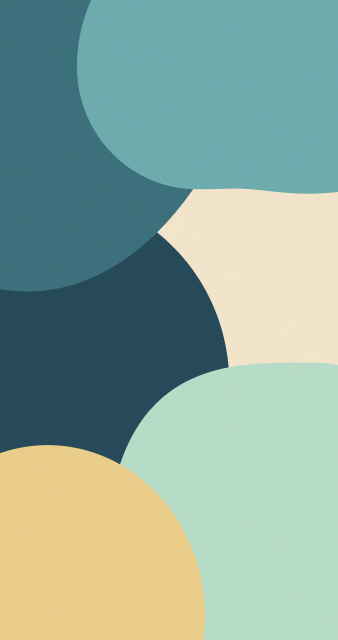
Reproduce this background procedurally as a Shadertoy shader.

```glsl
// Overlapping flat paper shapes in teal, navy, mint and sand on cream.
// Each shape is a superellipse with its own radius on each of four sides,
// painted back to front with smooth edges and a very faint paper grain.

const vec3 CREAM = vec3(0.948, 0.893, 0.790);
const vec3 NAVY  = vec3(0.148, 0.290, 0.350);
const vec3 TEAL  = vec3(0.235, 0.440, 0.485);
const vec3 AQUA  = vec3(0.430, 0.670, 0.680);
const vec3 MINT  = vec3(0.712, 0.862, 0.780);
const vec3 SAND  = vec3(0.918, 0.802, 0.540);

const float WAVE_HEIGHT = 0.0042;
const float WAVE_OFFSET = 0.0030;
const float WAVE_FREQUENCY = 13.65;
const float WAVE_CREST = 0.681;
const float GRAIN_SCALE = 90.0;
const float GRAIN_STRENGTH = 0.008;

float hash(vec2 cell) {
    return fract(sin(dot(cell, vec2(127.1, 311.7))) * 43758.5453);
}

float valueNoise(vec2 p) {
    vec2 cell = floor(p);
    vec2 f = fract(p);
    f = f * f * (3.0 - 2.0 * f);
    float low = mix(hash(cell), hash(cell + vec2(1.0, 0.0)), f.x);
    float high = mix(hash(cell + vec2(0.0, 1.0)), hash(cell + 1.0), f.x);
    return mix(low, high, f.y);
}

// Coverage of a superellipse; sideX = (left, right), sideY = (down, up).
float blob(vec2 p, vec2 center, vec2 sideX, vec2 sideY, float power) {
    vec2 d = p - center;
    vec2 radius = vec2(d.x < 0.0 ? sideX.x : sideX.y,
                       d.y < 0.0 ? sideY.x : sideY.y);
    vec2 q = pow(abs(d) / radius, vec2(power));
    float field = pow(q.x + q.y, 1.0 / power) - 1.0;
    float pixel = max(length(vec2(dFdx(field), dFdy(field))), 1e-5);
    return clamp(0.5 - field / pixel, 0.0, 1.0);
}

void mainImage(out vec4 fragColor, in vec2 fragCoord) {
    vec2 uv = fragCoord / iResolution.xy;

    // Navy disc and the large teal drop above it
    float navy = blob(uv, vec2(0.1213, 0.401), vec2(0.557), vec2(0.2995), 2.0);
    float teal = blob(uv, vec2(0.0817, 1.189), vec2(0.7426), vec2(0.6445), 2.0);

    // Aqua shape, open to the right, with a gentle wave on its lower edge
    float wave = WAVE_OFFSET - WAVE_HEIGHT * cos((uv.x - WAVE_CREST) * WAVE_FREQUENCY);
    wave *= smoothstep(0.58, 0.74, uv.x);
    float aqua = blob(uv + vec2(0.0, wave), vec2(0.5817, 0.8958),
                      vec2(0.354, 10.0), vec2(0.1914, 0.220), 2.0);

    // Mint hill and the sand dome in front
    float mint = blob(uv, vec2(0.903, 0.0365), vec2(0.594, 0.312), vec2(0.397), 3.0);
    float sand = blob(uv, vec2(0.141, 0.0365), vec2(0.465), vec2(0.268), 2.0);

    // Paint back to front
    vec3 color = CREAM;
    color = mix(color, NAVY, navy);
    color = mix(color, TEAL, teal);
    color = mix(color, AQUA, aqua);
    color = mix(color, MINT, mint);
    color = mix(color, SAND, sand);

    // Paper grain, stronger on the pale shapes
    float grain = valueNoise(fragCoord / iResolution.y * GRAIN_SCALE) - 0.5;
    color += grain * GRAIN_STRENGTH * color.g;

    fragColor = vec4(color, 1.0);
}
```
